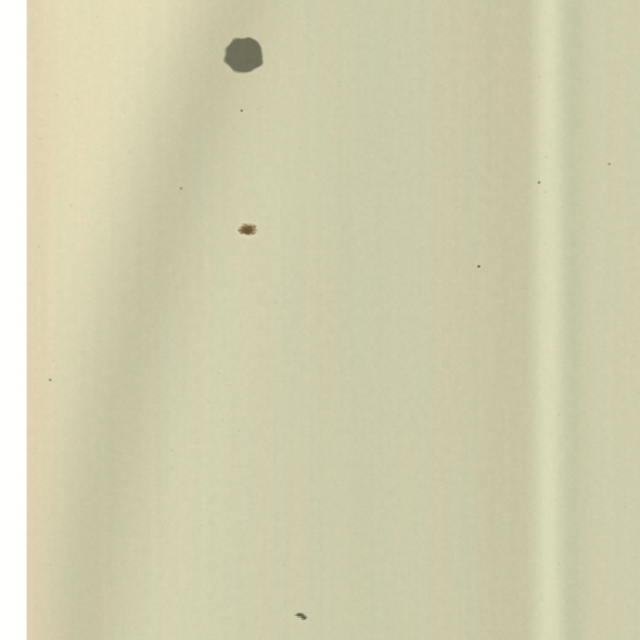
A Shadertoy shader for this texture:

```glsl
const vec3 PAPER = vec3(0.812, 0.802, 0.677);
const vec3 CREAM = vec3(0.890, 0.863, 0.725);
const vec3 SHADE = vec3(0.765, 0.750, 0.625);
const vec3 SAGE = vec3(0.755, 0.768, 0.640);
const vec3 GLOW = vec3(0.860, 0.858, 0.725);
const vec3 BLUSH = vec3(0.880, 0.805, 0.675);
const vec3 MARGIN = vec3(1.0, 1.0, 0.992);
const vec3 STAIN = vec3(0.435, 0.435, 0.350);
const vec3 RUST = vec3(0.430, 0.330, 0.190);
const vec3 INK = vec3(0.300, 0.310, 0.240);

vec2 hash2(vec2 p) {
    vec3 q = fract(p.xyx * vec3(0.1031, 0.1030, 0.0973));
    q += dot(q, q.yzx + 33.33);
    return fract((q.xx + q.yz) * q.zy);
}

float gradientNoise(vec2 p) {
    vec2 i = floor(p), f = fract(p);
    vec2 u = f * f * f * (f * (f * 6.0 - 15.0) + 10.0);
    vec2 e = vec2(0.0, 1.0);
    float a = dot(hash2(i) * 2.0 - 1.0, f);
    float b = dot(hash2(i + e.yx) * 2.0 - 1.0, f - e.yx);
    float c = dot(hash2(i + e) * 2.0 - 1.0, f - e);
    float d = dot(hash2(i + e.yy) * 2.0 - 1.0, f - e.yy);
    return mix(mix(a, b, u.x), mix(c, d, u.x), u.y);
}

float bell(float x, float width) {
    float t = x / width;
    return exp(-t * t);
}

// Soft-edged ellipse with a slightly uneven outline
float blot(vec2 p, vec2 center, vec2 radius, float wobble, float blur) {
    vec2 q = (p - center) / radius;
    float size = min(radius.x, radius.y);
    float edge = (length(q) - 1.0 + wobble * gradientNoise(q * 1.6 + center * 91.0)) * size;
    return 1.0 - smoothstep(-blur, blur, edge);
}

// Sparse dots, one candidate per grid cell
float specks(vec2 p, float cells, float density, float radius) {
    vec2 cell = floor(p * cells);
    vec2 pick = hash2(cell + 17.0);
    vec2 center = (cell + 0.2 + 0.6 * hash2(cell + 53.0)) / cells;
    float dotMask = blot(p, center, vec2(radius), 0.5, radius * 0.6);
    return dotMask * step(pick.x, density) * (0.4 + 0.6 * pick.y);
}

// Broad light and shadow of the curved sheet
vec3 sheet(vec2 p) {
    float foldX = 0.13 + 0.12 * p.y + 0.13 * p.y * p.y;
    float side = p.x - foldX;
    float lit = 1.0 - smoothstep(-0.17, 0.0, side);
    vec3 color = mix(PAPER, CREAM, lit * mix(0.65, 1.0, p.y));
    color = mix(color, GLOW, 0.35 * bell(side - 0.13, 0.09) * (1.0 - 0.6 * p.y));
    color = mix(color, SHADE, 0.72 * bell(side, 0.062));
    color = mix(color, SAGE, 0.28 * bell(p.x - 0.58, 0.10));
    return mix(color, BLUSH, 0.60 * bell(p.x - 0.042, 0.040));
}

// Upright ridge: shadow, highlight, shadow
vec3 ridge(vec3 color, float x) {
    float leftShade = smoothstep(0.62, 0.81, x) * (1.0 - smoothstep(0.82, 0.85, x));
    color = mix(color, SHADE, 0.62 * leftShade);
    color = mix(color, SAGE, 0.75 * bell(x - 0.895, 0.022));
    return mix(color, GLOW, 0.90 * bell(x - 0.858, 0.019));
}

// Fine mottling and faint upright scan streaks
vec3 grain(vec2 p) {
    float fine = gradientNoise(p * 190.0);
    float soft = gradientNoise(p * 75.0 + 31.0);
    float streak = gradientNoise(p * vec2(95.0, 2.5) + 7.0);
    float tint = gradientNoise(p * vec2(28.0, 3.0) + 63.0);
    vec3 value = vec3(0.018 * fine + 0.012 * soft + 0.010 * streak);
    return value + vec3(0.014, -0.006, -0.004) * (tint + 0.6 * soft);
}

void mainImage(out vec4 fragColor, in vec2 fragCoord) {
    vec2 p = fragCoord / iResolution.xy;
    vec3 color = ridge(sheet(p), p.x) + grain(p);

    // Large grey stain with a notch in its upper edge
    float stain = blot(p, vec2(0.381, 0.914), vec2(0.030, 0.028), 0.25, 0.003);
    stain *= 1.0 - blot(p, vec2(0.379, 0.946), vec2(0.009, 0.006), 0.2, 0.003);
    color = mix(color, STAIN + 0.02 * gradientNoise(p * 120.0), stain);

    // Rusty fleck with a pale halo
    vec2 fleck = vec2(0.387, 0.641);
    color = mix(color, CREAM, 0.5 * blot(p, fleck, vec2(0.017, 0.015), 0.3, 0.005));
    color = mix(color, RUST, 0.90 * blot(p, fleck, vec2(0.012, 0.008), 0.5, 0.004));
    color = mix(color, INK, 0.55 * blot(p, fleck - vec2(0.001, 0.002), vec2(0.007, 0.004), 0.5, 0.003));

    // Small ink mark and scattered dust
    color = mix(color, INK, 0.85 * blot(p, vec2(0.469, 0.039), vec2(0.006, 0.003), 0.5, 0.002));
    color = mix(color, INK, 0.85 * blot(p, vec2(0.475, 0.035), vec2(0.004, 0.003), 0.5, 0.002));
    color = mix(color, INK, 0.75 * specks(p, 9.0, 0.08, 0.0022));
    color = mix(color, SHADE, 0.60 * specks(p + 0.37, 34.0, 0.12, 0.0020));

    // Blank strip along the left side
    float paperMask = smoothstep(0.040, 0.0435, p.x);
    fragColor = vec4(clamp(mix(MARGIN, color, paperMask), 0.0, 1.0), 1.0);
}
```
